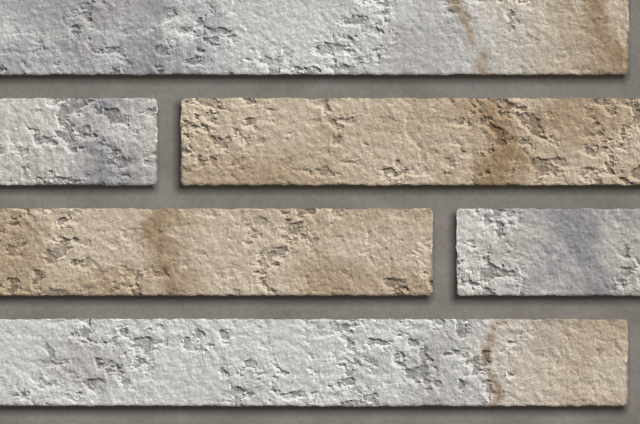
This texture is drawn by a Shadertoy shader. Its source:

```glsl
const vec2 PITCH = vec2(2.0, 0.2605);
const float JOINT = 0.056;

float hash(vec2 p) {
    vec3 q = fract(p.xyx * 0.1031);
    q += dot(q, q.yzx + 33.33);
    return fract((q.x + q.y) * q.z);
}

float noise(vec2 p) {
    vec2 i = floor(p), f = fract(p);
    f = f * f * (3.0 - 2.0 * f);
    return mix(mix(hash(i), hash(i + vec2(1, 0)), f.x),
               mix(hash(i + vec2(0, 1)), hash(i + vec2(1, 1)), f.x), f.y);
}

float fbm(vec2 p) {
    float sum = 0.0, amp = 0.5;
    for (int i = 0; i < 4; i++) {
        sum += amp * noise(p);
        p = mat2(1.6, 1.2, -1.2, 1.6) * p + 17.3;
        amp *= 0.5;
    }
    return sum / 0.9375;
}

float rowOf(vec2 p) {
    return floor((p.y - 0.015) / PITCH.y);
}

// Centre of the vertical joint in each course
float jointX(float row) {
    return vec4(1.509, 1.049, 0.399, 1.511)[int(row) & 3];
}

// Signed distance to the rounded brick around p
float brickDistance(vec2 p) {
    float row = rowOf(p);
    vec2 local = vec2(mod(p.x - jointX(row), PITCH.x),
                      p.y - 0.015 - row * PITCH.y) - 0.5 * PITCH;
    vec2 q = abs(local) - 0.5 * (PITCH - JOINT) + 0.010;
    return length(max(q, 0.0)) + min(max(q.x, q.y), 0.0) - 0.010;
}

// Rough surface height: fine grain plus eroded pits
float surface(vec2 p, float wear) {
    float pits = smoothstep(0.50, 0.28, fbm(p * vec2(34, 42) + 5.0));
    return fbm(p * 75.0) * (0.6 + 0.5 * wear) - pits * wear;
}

float band(float x, float centre, float width) {
    float t = (x - centre) / width;
    return exp(-t * t);
}

vec3 brickColor(vec2 p, float row) {
    int course = int(row) & 3;
    bool right = p.x > jointX(row);
    float cloud = fbm(p * vec2(5, 7) + row * 9.0);
    float x = p.x + (cloud - 0.5) * 0.3;

    // Sandy bricks, or pale ones that turn sandy at the right
    float sandy = smoothstep(1.05, 1.4, x) * 0.85;
    if (course == 1) sandy = right ? 0.12 : 0.95;
    if (course == 2) sandy = right ? 1.0 : 0.15;
    vec3 pale = mix(vec3(0.69, 0.68, 0.66), vec3(0.77, 0.765, 0.75), smoothstep(0.3, 0.65, cloud));
    vec3 sand = mix(vec3(0.65, 0.575, 0.48), vec3(0.74, 0.68, 0.60), smoothstep(0.3, 0.7, cloud));
    vec3 col = mix(pale, sand, sandy);

    // Violet grey smoke and brown scorch marks
    float smoke = band(x, vec4(-0.3, 1.33, 0.27, 0.43)[course], vec4(0.1, 0.08, 0.07, 0.15)[course]);
    if (course == 3) smoke = max(smoke, 0.7 * band(x, 0.1, 0.22));
    float scorch = band(x, vec4(1.19, 0.46, 1.17, 1.45)[course], vec4(0.02, 0.06, 0.09, 0.07)[course]);
    if (course == 3) scorch = max(scorch, band(x + p.y * 0.4, 1.48, 0.03));
    col = mix(col, vec3(0.50, 0.49, 0.51), 0.72 * smoke * smoothstep(0.2, 0.6, fbm(p * 14.0)));
    col = mix(col, vec3(0.50, 0.40, 0.29), 0.6 * scorch * smoothstep(0.25, 0.65, fbm(p * vec2(22, 12))));

    // Relief lit from the upper right, with patchy wear
    float patchy = smoothstep(0.42, 0.68, fbm(p * vec2(6, 4) + 31.0 + row * 4.0));
    float wear = 0.15 + 0.65 * patchy + 0.15 * sandy;
    float height = surface(p, wear);
    float slope = height - surface(p + vec2(0.0025, 0.0035), wear);
    col *= 1.0 + clamp(slope * 0.75, -0.5, 0.2);
    col *= 1.0 - 0.18 * smoothstep(0.15, -0.4, height);
    return col * (0.95 + 0.1 * noise(p * 210.0));
}

vec3 mortarColor(vec2 p) {
    vec3 col = mix(vec3(0.46, 0.435, 0.41), vec3(0.55, 0.53, 0.505), fbm(p * vec2(9, 16)));
    col *= 0.94 + 0.12 * fbm(p * 130.0);
    // Cast shadow: a soft falloff and a dark core below and left of bricks
    float d = brickDistance(p + vec2(0.008, 0.013));
    col *= 1.0 - 0.38 * smoothstep(0.018, -0.006, d);
    return mix(col, vec3(0.20, 0.175, 0.155), 0.85 * smoothstep(0.001, -0.008, d));
}

void mainImage(out vec4 fragColor, in vec2 fragCoord) {
    vec2 p = fragCoord / iResolution.y;
    float pixel = 1.0 / iResolution.y;
    float row = rowOf(p);

    // Chipped outline
    float d = brickDistance(p) + (fbm(p * 55.0) - 0.5) * 0.006;
    vec3 brick = brickColor(p, row);

    // Bright upper arris, dull lower one
    float side = p.y - 0.015 - (row + 0.5) * PITCH.y;
    float rim = smoothstep(-0.007, -0.001, d);
    brick *= 1.0 + rim * (side > 0.0 ? 0.06 : -0.2);

    vec3 col = mix(mortarColor(p), brick, smoothstep(pixel, -pixel, d));
    fragColor = vec4(clamp(col, 0.0, 1.0), 1.0);
}
```
